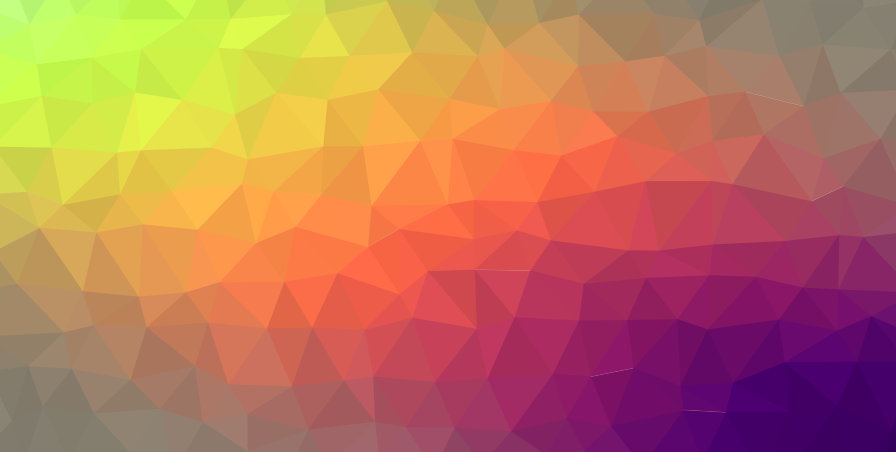
Write a Shadertoy shader that draws this background.

```glsl
// A low-poly gradient backdrop: a jittered, staggered lattice is split into triangles.
// Each facet takes one flat colour from a diagonal ramp (lime, orange, red, violet)
// that fades to grey toward the two off-diagonal corners; a few seams catch light.

const vec2 CELL = vec2(0.114, 0.1);      // lattice spacing in canvas heights
const vec2 LATTICE_SHIFT = vec2(0.5, 0.27);
const float JITTER = 0.62;
const float SEAM_WIDTH = 0.0022;
const vec3 GREY = vec3(0.52, 0.50, 0.44);
const vec3 SEAM_LIGHT = vec3(0.85, 0.72, 0.58);

const int STOPS = 10;
const float stopAt[STOPS] = float[STOPS](
    0.0, 0.12, 0.22, 0.33, 0.43, 0.50, 0.60, 0.73, 0.85, 1.0);
const vec3 stopColor[STOPS] = vec3[STOPS](
    vec3(0.74, 1.00, 0.49), vec3(0.77, 1.00, 0.30), vec3(0.85, 0.93, 0.28),
    vec3(0.95, 0.74, 0.28), vec3(1.00, 0.54, 0.28), vec3(1.00, 0.40, 0.27),
    vec3(0.78, 0.25, 0.34), vec3(0.53, 0.08, 0.40), vec3(0.29, 0.00, 0.43),
    vec3(0.20, 0.00, 0.35));

vec2 hash22(vec2 p) {
    vec3 q = fract(p.xyx * vec3(0.1031, 0.1030, 0.0973));
    q += dot(q, q.yzx + 33.33);
    return fract((q.xx + q.yz) * q.zy);
}

// Colour along the main diagonal, t = 0 at top left, 1 at bottom right
vec3 ramp(float t) {
    vec3 color = stopColor[0];
    for (int i = 1; i < STOPS; i++) {
        float k = clamp((t - stopAt[i - 1]) / (stopAt[i] - stopAt[i - 1]), 0.0, 1.0);
        color = mix(color, stopColor[i], k);
    }
    return color;
}

// Smooth colour field over the canvas, uv in 0..1; bands bend away from the diagonal
vec3 field(vec2 uv) {
    float along = 0.5 * (uv.x + 1.0 - uv.y);
    float across = abs(uv.x + uv.y - 1.0);
    along = mix(along, 0.45, 0.5 * across);
    return mix(ramp(along), GREY, smoothstep(0.2, 0.9, across));
}

// Staggered lattice point, displaced at random, in canvas heights
vec2 vertex(vec2 id) {
    vec2 stagger = vec2(0.5 * mod(id.y, 2.0), 0.0);
    vec2 offset = JITTER * (hash22(id + 17.0) - 0.5);
    return (id + stagger + offset - LATTICE_SHIFT) * CELL;
}

float cross2(vec2 a, vec2 b) { return a.x * b.y - a.y * b.x; }

// Signed distance to the line a-b, positive on the left
float edgeDistance(vec2 p, vec2 a, vec2 b) {
    return cross2(normalize(b - a), p - a);
}

// Adds one anti-aliased facet: rgb weighted by coverage, coverage in w
vec4 facet(vec2 p, vec2 a, vec2 b, vec2 c, vec2 seed, float aspect, float pixel) {
    float side = sign(cross2(b - a, c - a));
    vec3 edges = side * vec3(
        edgeDistance(p, a, b), edgeDistance(p, b, c), edgeDistance(p, c, a));
    float inside = min(edges.x, min(edges.y, edges.z));
    float coverage = clamp(0.5 + inside / pixel, 0.0, 1.0);
    if (coverage <= 0.0) return vec4(0.0);

    vec2 rnd = hash22(seed);
    vec3 color = field((a + b + c) / (3.0 * vec2(aspect, 1.0)));
    color *= 1.0 + 0.10 * (rnd.x - 0.5);

    // Rare light hairline along one edge
    float seam = 1.0 - smoothstep(0.0, SEAM_WIDTH, abs(edges.x));
    color = mix(color, SEAM_LIGHT, 0.5 * seam * step(0.98, rnd.y));
    return vec4(color, 1.0) * coverage;
}

void mainImage(out vec4 fragColor, in vec2 fragCoord) {
    vec2 p = fragCoord / iResolution.y;
    float aspect = iResolution.x / iResolution.y;
    float pixel = 1.0 / iResolution.y;
    vec2 home = floor(p / CELL + LATTICE_SHIFT);
    vec4 sum = vec4(0.0);

    // Visit nearby quads and split each along its shorter diagonal
    for (int j = -1; j <= 1; j++) {
        for (int i = -2; i <= 1; i++) {
            vec2 id = home + vec2(i, j);
            vec2 a = vertex(id);
            vec2 b = vertex(id + vec2(1.0, 0.0));
            vec2 c = vertex(id + vec2(1.0, 1.0));
            vec2 d = vertex(id + vec2(0.0, 1.0));
            bool cutAC = distance(a, c) < distance(b, d);
            vec2 tip = cutAC ? b : a;
            vec2 farTip = cutAC ? d : c;
            vec2 start = cutAC ? a : b;
            vec2 end = cutAC ? c : d;
            sum += facet(p, start, tip, end, id + 41.3, aspect, pixel);
            sum += facet(p, end, farTip, start, id + 73.7, aspect, pixel);
        }
    }
    fragColor = vec4(sum.rgb / max(sum.w, 0.001), 1.0);
}
```
